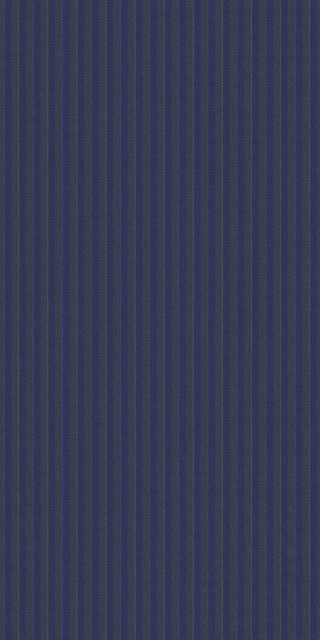
This texture is drawn by a Shadertoy shader. Its source:

```glsl
float hash(vec2 p) {
    return fract(sin(dot(p, vec2(127.1, 311.7))) * 43758.5453);
}

float valueNoise(vec2 p) {
    vec2 i = floor(p), f = fract(p);
    f = f * f * (3.0 - 2.0 * f);
    return mix(mix(hash(i), hash(i + vec2(1, 0)), f.x),
               mix(hash(i + vec2(0, 1)), hash(i + vec2(1, 1)), f.x), f.y);
}

// Soft vertical band around a centre, in units of one stripe repeat
float band(float u, float centre, float halfWidth, float soft) {
    float d = abs(fract(u - centre + 0.5) - 0.5);
    return 1.0 - smoothstep(halfWidth - soft, halfWidth + soft, d);
}

void mainImage(out vec4 fragColor, in vec2 fragCoord) {
    vec2 uv = fragCoord / iResolution.xy;
    float u = uv.x * 22.0 - 0.287;
    float soft = max(0.5 * 22.0 / iResolution.x, 0.02);

    // Each repeat is a blue band followed by a grey one
    vec3 blue = vec3(0.187, 0.213, 0.335);
    vec3 grey = vec3(0.23, 0.242, 0.312);
    float greyBand = band(u, 0.74, 0.24, soft * 1.5);
    vec3 color = mix(blue, grey, greyBand);

    // Herringbone twill, turning at every band edge
    float zigzag = abs(fract(u) - 0.5);
    float twill = sin(6.28318 * (uv.y * 220.0 + zigzag * 4.4));
    color *= 1.0 + twill * mix(0.09, 0.17, greyBand);

    // Pinstripes between repeats, alternately blue and pale grey
    float isGrey = mod(floor(u + 0.5), 2.0);
    vec3 pinstripe = mix(vec3(0.25, 0.27, 0.44), vec3(0.3, 0.32, 0.375), isGrey);
    float thread = 0.8 + 0.2 * twill;
    color = mix(color, pinstripe, band(u, 0.0, 0.04, soft) * thread);

    // Uneven yarn and faint slubs
    float yarn = valueNoise(uv * vec2(250.0, 400.0)) - 0.5;
    float slub = valueNoise(uv * vec2(12.0, 200.0)) - 0.5;
    color *= 1.0 + 0.13 * yarn + 0.03 * slub;

    fragColor = vec4(color, 1.0);
}
```
